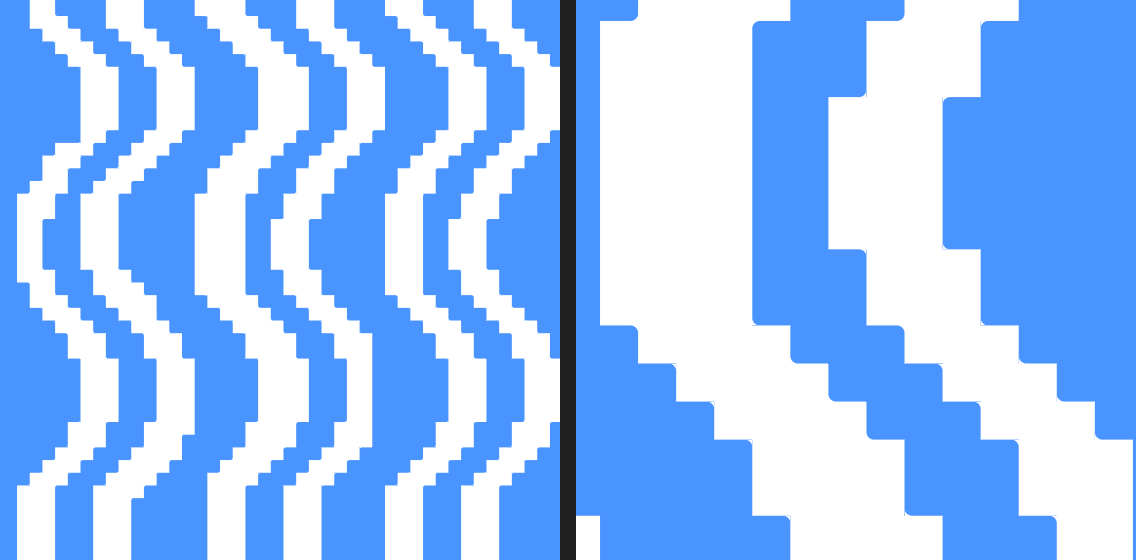
Left: the whole. Right: its middle third, enlarged.
A WebGL 1 fragment shader for this pattern:

```glsl
precision highp float;
// Three pairs of white zigzag bands run down a blue ground in blocky steps.
// One stepped sway, counted in grid cells, moves every band edge; caps and
// small nicks vary the bands. Blue cell corners are slightly rounded.

uniform vec2 u_resolution;

// 1 when the row lies from first to last, inclusive
float inRows(float row, float first, float last) {
  return step(first, row) * step(row, last);
}

// Cells by which a band sits left of its rightmost place; rows count downward
float sway(float row) {
  float s = 5.0 - clamp(row, 0.0, 5.0);
  s += clamp(row - 9.0, 0.0, 4.0) + step(15.0, row) + step(17.0, row);
  s -= step(21.0, row) + clamp(row - 22.0, 0.0, 4.0) + step(28.0, row);
  return s + step(33.0, row) + clamp(row - 34.0, 0.0, 4.0);
}

// 1 when x lies between the two edges (left, right)
float inBand(float x, vec2 edges) {
  return step(edges.x, x) * step(x, edges.y);
}

float whiteCell(vec2 cell) {
  float row = cell.y;
  float x = cell.x + 0.5;
  float s = sway(row);
  float deep = row < 5.0 ? 4.0 : 6.0;
  float white = 0.0;
  for (int i = 0; i < 3; i++) {
    float pair = float(i);
    vec2 first = floor(6.0 + 14.5 * pair) + vec2(0.0, 3.0);
    vec2 second = floor(12.5 + 14.5 * pair) + vec2(0.0, 3.0);
    vec2 firstSway = vec2(s);
    vec2 secondSway = vec2(s);
    vec2 cap = vec2(5.0);

    // Variations of each pair
    if (i == 0) {
      firstSway.x -= inRows(row, 10.0, 10.0) + inRows(row, 13.0, 13.0) + inRows(row, 22.0, 22.0);
      cap = vec2(min(5.0, deep), max(5.0, deep));
      secondSway += inRows(row, 14.0, 16.0);
      secondSway.y -= inRows(row, 22.0, 23.0) + inRows(row, 33.0, 33.0) + inRows(row, 35.0, 38.0);
    } else if (i == 1) {
      first.y += 1.0;
      cap.x -= step(33.0, row);
      secondSway.y = max(s, inRows(row, 26.0, 34.0));
    }
    white = max(white, inBand(x, first - min(firstSway, cap)));
    white = max(white, inBand(x, second - min(secondSway, vec2(deep))));
  }
  return white;
}

void main() {
  // Square grid, with rows counted from the top
  float cells = 44.14;
  vec2 uv = gl_FragCoord.xy / u_resolution;
  vec2 grid = vec2(uv.x, 1.0 - uv.y) * cells - vec2(0.345, 0.264);
  vec2 cell = floor(grid);
  vec2 local = grid - cell - 0.5;

  // Distance to the nearest cell sides that border the other colour
  float self = whiteCell(cell);
  vec2 toward = vec2(local.x < 0.0 ? -1.0 : 1.0, local.y < 0.0 ? -1.0 : 1.0);
  vec2 gap = 0.5 - abs(local);
  if (whiteCell(cell + vec2(toward.x, 0.0)) == self) gap.x = 1.0;
  if (whiteCell(cell + vec2(0.0, toward.y)) == self) gap.y = 1.0;

  // White corners stay square, blue corners are rounded
  float radius = 0.2;
  float roundGap = radius - length(max(radius - gap, 0.0));
  float dist = self > 0.5 ? min(gap.x, gap.y) : -roundGap;

  float pixel = cells / min(u_resolution.x, u_resolution.y);
  float ink = clamp(0.5 + dist / pixel, 0.0, 1.0);
  gl_FragColor = vec4(mix(vec3(0.29, 0.58, 1.0), vec3(1.0), ink), 1.0);
}
```
